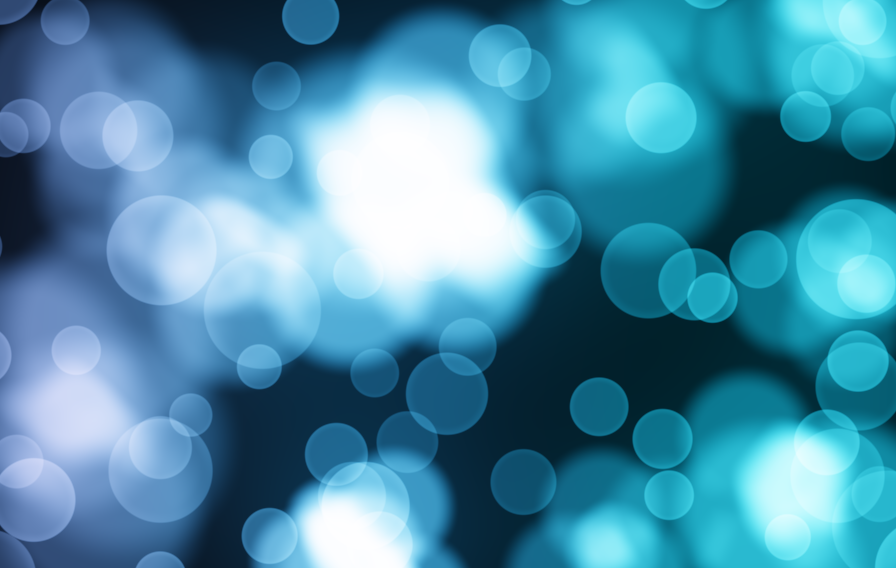
A Shadertoy shader for this background:

```glsl
#define LEFT_TINT vec3(0.40, 0.72, 1.28)
#define MID_TINT vec3(0.13, 0.82, 1.32)
#define RIGHT_TINT vec3(0.00, 0.98, 1.28)
#define AMBIENT 0.035
#define BLUR 0.24
#define CORE_GAIN 4.2
#define DISC_EDGE 0.004
#define RIM 0.28
#define BLOBS 5
#define LIGHTS 10

// Lamp groups: centre x, centre y, spread, power
const vec4 lights[LIGHTS] = vec4[LIGHTS](
    vec4(0.74, 0.66, 0.28, 0.95), vec4(0.64, 0.04, 0.17, 0.88),
    vec4(0.13, 0.25, 0.25, 0.45), vec4(0.22, 0.78, 0.22, 0.32),
    vec4(1.40, 0.14, 0.20, 0.62), vec4(1.47, 0.95, 0.20, 0.50),
    vec4(1.10, 0.84, 0.22, 0.38), vec4(1.50, 0.50, 0.15, 0.38),
    vec4(0.42, 0.58, 0.17, 0.50), vec4(1.08, 0.03, 0.15, 0.42));

vec4 hash4(vec3 p) {
    vec4 q = fract(p.xyzx * vec4(0.1031, 0.1030, 0.0973, 0.1099));
    q += dot(q, q.wzxy + 33.33);
    return fract((q.xxyz + q.yzzw) * q.zywx);
}

mat2 rotation(float a) {
    float c = cos(a), s = sin(a);
    return mat2(c, s, -s, c);
}

// Layered sines that make the hot cores irregular
vec2 wobble(vec2 p) {
    return 0.022 * sin(p.yx * 19.0 + vec2(0.6, 2.1))
         + 0.012 * sin(p.yx * 37.0 + p * 13.0 + vec2(3.0, 1.2));
}

// Out-of-focus blobs, halo and elongated hot core of one lamp group
float lampGroup(vec2 p, int index) {
    vec4 lamp = lights[index];
    float spread = lamp.z, power = lamp.w, id = float(index);
    vec2 toLamp = p - lamp.xy;
    float light = 0.25 * power * exp(-dot(toLamp, toLamp) / (2.0 * spread * spread));

    for (int k = 0; k < BLOBS; k++) {
        float n = float(k);
        vec4 h = hash4(vec3(id + 3.0, n + 11.0, 5.0));
        float angle = 2.4 * n + 1.7 * id + h.x;
        vec2 offset = 0.8 * spread * sqrt(n / float(BLOBS)) * vec2(cos(angle), sin(angle));
        float radius = spread * mix(0.48, 0.75, h.y);
        float d = length(toLamp - offset) / radius;
        light += power * mix(0.7, 1.2, h.z) * (1.0 - smoothstep(1.0 - BLUR, 1.0 + BLUR, d));
    }

    vec2 core = rotation(0.7 + 0.35 * sin(id * 2.3)) * (toLamp + wobble(p));
    core /= spread * (0.25 + 0.52 * power) * vec2(1.15, 0.72);
    return light + CORE_GAIN * power * power * (1.0 - smoothstep(0.4, 1.15, length(core)));
}

// Crisp translucent discs scattered over a jittered grid
float discLayer(vec2 p, float cell, vec2 radii, float presence, float seed) {
    vec2 home = floor(p / cell);
    float edge = max(DISC_EDGE, 1.5 / iResolution.y);
    float light = 0.0;
    for (int y = -1; y <= 1; y++)
    for (int x = -1; x <= 1; x++) {
        vec2 id = home + vec2(x, y);
        vec4 h = hash4(vec3(id + 20.0, seed));
        vec4 g = hash4(vec3(id + 50.0, seed + 7.0));
        float radius = mix(radii.x, radii.y, h.z);
        float d = length(p - (id + h.xy) * cell);
        float disc = 1.0 - smoothstep(radius - edge, radius, d);
        float rim = 0.85 + RIM * smoothstep(0.75, 1.0, d / radius);
        light += step(h.w, presence) * mix(0.25, 0.62, g.x) * disc * rim;
    }
    return light;
}

// Film-like exposure: stacked light saturates through the tint to white
vec3 expose(float light, float across) {
    vec3 tint = mix(LEFT_TINT, MID_TINT, smoothstep(0.0, 0.42, across));
    tint = mix(tint, RIGHT_TINT, smoothstep(0.45, 0.8, across));
    vec3 density = tint * light;
    density.r += 0.1 * light * light;
    return 1.0 - exp(-density);
}

void mainImage(out vec4 fragColor, in vec2 fragCoord) {
    vec2 p = fragCoord / iResolution.y;
    float light = AMBIENT;
    for (int i = 0; i < LIGHTS; i++) light += lampGroup(p, i);

    light += discLayer(p, 0.25, vec2(0.07, 0.112), 0.60, 3.0);
    light += discLayer(p, 0.20, vec2(0.042, 0.066), 0.52, 17.0);
    light += discLayer(p + 0.07, 0.19, vec2(0.038, 0.060), 0.48, 41.0);

    fragColor = vec4(expose(light, fragCoord.x / iResolution.x), 1.0);
}
```
